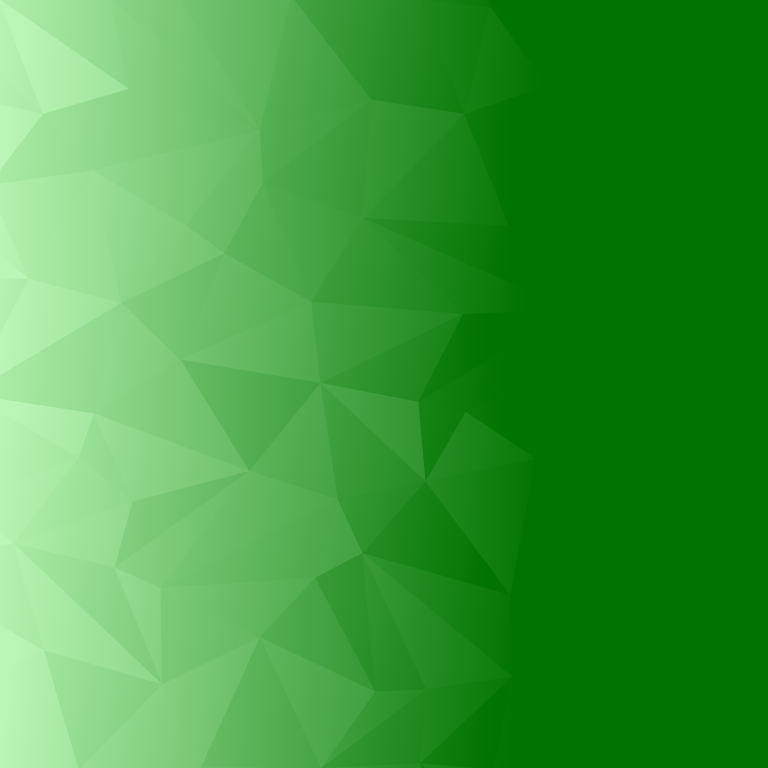
Give the GLSL for this background, as a WebGL 2 fragment shader.

```glsl
#version 300 es
precision highp float;

uniform vec2 u_resolution;
out vec4 outColor;

const vec3 DEEP_GREEN = vec3(0.0, 0.45, 0.0);
const vec3 PALE_GREEN = vec3(0.73, 0.965, 0.71);
const float FADE_END = 0.665;    // where the ramp reaches deep green
const float ROWS = 8.0;
const vec2 CELL = vec2(0.128, 1.0 / ROWS);
const float JITTER = 0.76;       // vertex scatter, in cells
const float RIM_JITTER = 0.2;    // vertical scatter kept on rim rows
const float FLATNESS = 0.3;      // share of the ramp held constant per facet
const float TONE = 0.13;         // brightness spread between facets
const float TONE_SCALE = 17.0;
const float TILT = 0.45;         // gradient strength inside a facet
const vec2 SEED = vec2(37.0, 11.0);

vec2 hash2(vec2 p) {
    vec3 q = fract(p.xyx * vec3(0.1031, 0.1030, 0.0973));
    q += dot(q, q.yzx + 33.33);
    return fract((q.xx + q.yz) * q.zy);
}

float cornerNoise(vec2 cell, vec2 corner, vec2 f) {
    float angle = 6.2832 * hash2(cell + corner).x;
    return dot(vec2(cos(angle), sin(angle)), f - corner);
}

float gradientNoise(vec2 p) {
    vec2 cell = floor(p), f = p - cell;
    vec2 w = f * f * f * (f * (f * 6.0 - 15.0) + 10.0);
    float low = mix(cornerNoise(cell, vec2(0, 0), f), cornerNoise(cell, vec2(1, 0), f), w.x);
    float high = mix(cornerNoise(cell, vec2(0, 1), f), cornerNoise(cell, vec2(1, 1), f), w.x);
    return mix(low, high, w.y);
}

float cross2(vec2 a, vec2 b) {
    return a.x * b.y - a.y * b.x;
}

// Staggered mesh vertex; the rows on the rims stay close to the border.
vec2 meshVertex(vec2 id) {
    vec2 offset = (hash2(id + SEED) - 0.5) * JITTER;
    if (id.y == 0.0 || id.y == ROWS) offset.y *= RIM_JITTER;
    offset.x += 0.5 * mod(id.y, 2.0);
    return (id + offset) * CELL;
}

// Signed distance to an edge, positive on its left side.
float edgeDistance(vec2 p, vec2 a, vec2 b) {
    return cross2(b - a, p - a) / max(length(b - a), 1e-5);
}

// Adds the brightness of one triangle, weighted by its pixel coverage.
void addFacet(vec2 p, vec2 a, vec2 b, vec2 c, float pixel, inout vec2 sum) {
    float inside = min(edgeDistance(p, a, b), min(edgeDistance(p, b, c), edgeDistance(p, c, a)));
    float coverage = clamp(0.5 + inside / pixel, 0.0, 1.0);
    if (coverage <= 0.0) return;
    vec2 center = (a + b + c) / 3.0;
    float tone = TONE * gradientNoise(center * TONE_SCALE + SEED);
    vec2 slope = TILT * vec2(-0.5, 0.5) * hash2(floor(center * 997.0));
    float ramp = 1.0 - mix(p.x, center.x, FLATNESS) / FADE_END;
    float level = clamp(ramp + tone + dot(slope, p - center), 0.0, 1.0);
    sum += vec2(level, 1.0) * coverage;
}

// Splits a mesh quad along the diagonal that gives the fuller triangles.
void addQuad(vec2 p, vec2 id, float pixel, inout vec2 sum) {
    vec2 a = meshVertex(id);
    vec2 b = meshVertex(id + vec2(1, 0));
    vec2 c = meshVertex(id + vec2(1, 1));
    vec2 d = meshVertex(id + vec2(0, 1));
    float fullnessAC = min(cross2(b - a, c - a), cross2(c - a, d - a));
    float fullnessBD = min(cross2(b - a, d - a), cross2(c - b, d - b));
    if (fullnessAC > fullnessBD) {
        addFacet(p, a, b, c, pixel, sum);
        addFacet(p, a, c, d, pixel, sum);
    } else {
        addFacet(p, a, b, d, pixel, sum);
        addFacet(p, b, c, d, pixel, sum);
    }
}

void main() {
    vec2 p = gl_FragCoord.xy / u_resolution;
    float pixel = 1.0 / min(u_resolution.x, u_resolution.y);
    vec2 home = floor(p / CELL);

    // Smooth ramp with a tiny weight covers any hairline gap.
    vec2 sum = vec2(clamp(1.0 - p.x / FADE_END, 0.0, 1.0), 1.0) * 0.001;
    for (int y = -1; y <= 1; y++) {
        for (int x = -2; x <= 1; x++) {
            addQuad(p, home + vec2(x, y), pixel, sum);
        }
    }
    outColor = vec4(mix(DEEP_GREEN, PALE_GREEN, sum.x / sum.y), 1.0);
}
```
